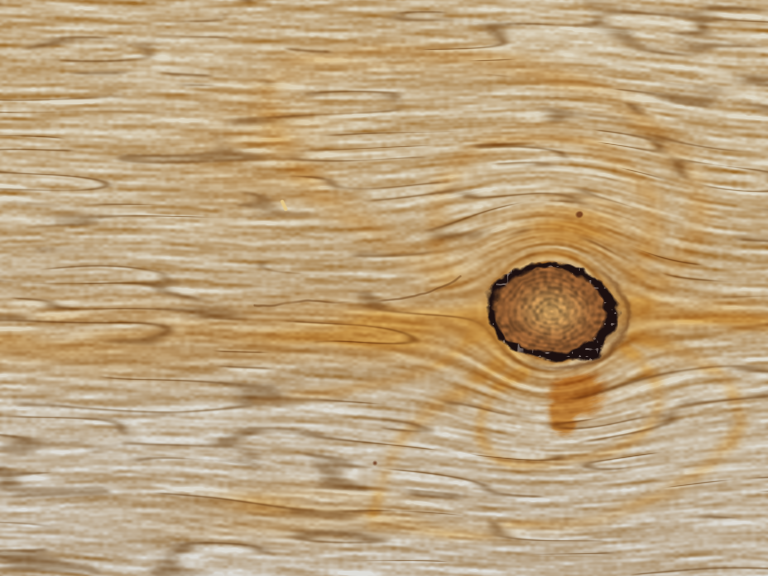
A WebGL 1 fragment shader for this texture:

```glsl
precision highp float;
// Rough sawn pine board: fibres flowing round a dark-rimmed knot, with amber growth bands.
uniform vec2 u_resolution;

const vec2 KNOT = vec2(0.957, 0.460);
const vec2 KNOT_RADII = vec2(0.106, 0.079);

float hash(vec2 p) {
  vec3 q = fract(vec3(p.xyx) * 0.1031);
  q += dot(q, q.yzx + 33.33);
  return fract((q.x + q.y) * q.z);
}

float noise(vec2 p) {
  vec2 i = floor(p), f = fract(p);
  f = f * f * (3.0 - 2.0 * f);
  return mix(mix(hash(i), hash(i + vec2(1.0, 0.0)), f.x),
             mix(hash(i + vec2(0.0, 1.0)), hash(i + 1.0), f.x), f.y);
}

float fbm(vec2 p) {
  float sum = 0.0, amp = 0.5;
  for (int i = 0; i < 4; i++) {
    sum += amp * noise(p);
    p = p * 2.03 + 17.1;
    amp *= 0.5;
  }
  return sum / 0.9375;
}

float segment(vec2 p, vec2 a, vec2 b) {
  vec2 e = b - a;
  return length(p - a - e * clamp(dot(p - a, e) / dot(e, e), 0.0, 1.0));
}

// Distance to a cubic curve, sampled as short chords
float curve(vec2 p, vec2 a, vec2 b, vec2 c, vec2 d) {
  float best = 9.0;
  vec2 last = a;
  for (int i = 1; i <= 10; i++) {
    float t = float(i) / 10.0, s = 1.0 - t;
    vec2 q = s*s*s*a + 3.0*s*s*t*b + 3.0*s*t*t*c + t*t*t*d;
    best = min(best, segment(p, last, q));
    last = q;
  }
  return best;
}

float stain(vec2 p, vec2 centre, vec2 radii) {
  vec2 d = (p - centre) / radii;
  return exp(-dot(d, d));
}

float band(float dist, float width) {
  return exp(-dist * dist / (width * width));
}

float upperBands(vec2 p) {
  float outer = curve(p, vec2(.781,.523), vec2(.503,.644), vec2(.373,.861), vec2(.521,.887));
  outer = min(outer, curve(p, vec2(.521,.887), vec2(.816,.931), vec2(1.042,.87), vec2(1.137,.766)));
  outer = min(outer, curve(p, vec2(1.137,.766), vec2(1.25,.67), vec2(1.233,.566), vec2(1.111,.479)));
  float inner = curve(p, vec2(.764,.549), vec2(.729,.74), vec2(.868,.774), vec2(.972,.76));
  inner = min(inner, curve(p, vec2(.972,.76), vec2(1.128,.731), vec2(1.172,.618), vec2(1.102,.505)));
  return max(band(outer, 0.026), band(inner, 0.022));
}

float lowerBands(vec2 p) {
  float inner = curve(p, vec2(.911,.354), vec2(.816,.332), vec2(.79,.219), vec2(.903,.191));
  inner = min(inner, curve(p, vec2(.903,.191), vec2(1.111,.184), vec2(1.233,.306), vec2(1.085,.392)));
  float outer = curve(p, vec2(.868,.366), vec2(.747,.297), vec2(.668,.236), vec2(.651,.115));
  outer = min(outer, curve(p, vec2(.651,.089), vec2(1.042,.036), vec2(1.25,.167), vec2(1.288,.262)));
  outer = min(outer, curve(p, vec2(1.288,.262), vec2(1.285,.34), vec2(1.198,.401), vec2(1.102,.413)));
  float branch = curve(p, vec2(.82,.41), vec2(.76,.35), vec2(.65,.32), vec2(.45,.30));
  return max(max(band(inner, 0.012), band(outer, 0.014)), 0.7 * band(branch, 0.011));
}

// Height across the fibres, deflected like a stream past the knot
float fibreHeight(vec2 p) {
  vec2 d = p - KNOT;
  float flow = d.y * (1.0 - 0.016 / (dot(d, d) + 0.006));
  return flow + 0.035 * p.x * smoothstep(0.2, 0.8, p.y) + 0.016 * noise(p * vec2(4.0, 7.0));
}

// Difference across the fibres: torn ridges lit from above
float relief(vec2 p, float shift) {
  return noise(p) - noise(p + vec2(0.0, shift));
}

vec3 fibres(vec2 p, float v) {
  float x = p.x + 0.5 * v;
  float lit = 0.95 * relief(vec2(x * 10.0, v * 92.0), 0.75);
  lit += 0.6 * relief(vec2(x * 24.0 + 9.0, v * 165.0), 0.8);
  float speckle = noise(p * vec2(120.0, 190.0)) - 0.5;
  float broad = fbm(p * vec2(3.0, 9.0)) - 0.5;
  float pale = 0.56 + lit + 0.42 * speckle + 0.6 * broad;
  float seam = noise(vec2(x * 5.0 + 31.0, v * 44.0)) - 0.5;
  float broken = smoothstep(0.38, 0.68, noise(vec2(x * 13.0, v * 30.0 + 7.0)));
  pale += 0.35 * broken * band(seam - 0.13, 0.09);
  float cool = smoothstep(0.85, 0.05, p.y + 0.1 * p.x);
  vec3 low = mix(vec3(0.69, 0.54, 0.33), vec3(0.67, 0.56, 0.41), cool);
  vec3 high = mix(vec3(0.83, 0.77, 0.66), vec3(0.82, 0.79, 0.74), cool);
  vec3 wood = mix(low, high, clamp(pale, -0.5, 1.35));
  return mix(wood, wood * vec3(0.72, 0.62, 0.49), 0.8 * broken * band(seam, 0.06));
}

float amberStains(vec2 p) {
  float s = 0.95 * stain(p, vec2(.65, .427), vec2(.20, .045));
  s += 0.5 * stain(p, vec2(.12, .41), vec2(.34, .06));
  s += 0.65 * stain(p, vec2(.998, .605), vec2(.08, .05));
  s += 0.75 * stain(p, vec2(1.27, .445), vec2(.13, .03));
  s += 0.6 * stain(p, vec2(.50, .115), vec2(.20, .045));
  s += 0.3 * stain(p, vec2(.45, .75), vec2(.12, .12));
  return s + 0.75 * stain(p, KNOT, vec2(.18, .13));
}

vec3 addKnot(vec3 col, vec2 p, float aa) {
  vec2 d = (p - KNOT) * mat2(0.99, -0.12, 0.12, 0.99);
  float rough = fbm(p * 34.0) - 0.5;
  float r = length(d / KNOT_RADII);
  float edge = (r - 1.0) * 0.09 + rough * 0.016;
  float side = smoothstep(-0.06, 0.12, d.x - 0.5 * d.y);
  col = mix(col, vec3(0.43, 0.25, 0.10), 0.6 * band(edge - 0.022, 0.005) * side);
  float rings = 0.5 + 0.5 * cos(58.0 * r + 9.0 * rough);
  vec3 heart = mix(vec3(0.76, 0.58, 0.34), vec3(0.57, 0.36, 0.19), smoothstep(0.05, 0.8, r));
  heart *= 0.95 + 0.11 * (rings - 0.5) + 0.42 * (noise(p * 150.0) - 0.5);
  col = mix(col, heart, smoothstep(aa, -aa, edge));
  float rim = abs(edge) - mix(0.0035, 0.0085, side) + 0.006 * (noise(p * 75.0) - 0.5);
  rim = min(rim, length((p - vec2(1.022, .393)) / vec2(1.2, 1.0)) - 0.014 + rough * 0.02);
  vec3 bark = mix(vec3(0.11, 0.06, 0.06), vec3(0.45, 0.40, 0.39), smoothstep(0.76, 0.95, noise(p * 160.0)));
  return mix(col, bark, smoothstep(0.003 + aa, -aa, rim));
}

void main() {
  vec2 p = gl_FragCoord.xy / u_resolution.y;
  p.x += 0.5 * (4.0 / 3.0 - u_resolution.x / u_resolution.y);
  float aa = 1.0 / u_resolution.y;
  float v = fibreHeight(p);
  vec3 col = fibres(p, v);

  // Growth bands and resin
  vec2 q = p + 0.022 * (vec2(fbm(p * 11.0), fbm(p * 11.0 + 40.0)) - 0.5);
  float streak = 0.45 + 1.1 * noise(vec2(p.x * 9.0, v * 60.0));
  float amber = (amberStains(q) + 0.36 * upperBands(q) + 0.5 * lowerBands(q)) * streak;
  col = mix(col, col * vec3(0.98, 0.79, 0.45), clamp(amber, 0.0, 1.0));
  float resin = stain(q, vec2(1.005, .32), vec2(.055, .04)) + stain(q, vec2(.975, .27), vec2(.022, .03));
  resin = smoothstep(0.2, 0.75, resin * (0.4 + 1.1 * fbm(vec2(p.x * 25.0, v * 70.0))));
  col = mix(col, col * vec3(0.92, 0.65, 0.28), 0.9 * resin);

  // Crack, specks and a pale splinter
  float crack = curve(q, vec2(.444,.476), vec2(.675,.47), vec2(.76,.49), vec2(.804,.516));
  float gap = smoothstep(0.3, 0.6, noise(p * vec2(22.0, 9.0)));
  col = mix(col, vec3(0.45, 0.28, 0.12), 0.6 * gap * smoothstep(0.002 + aa, 0.0, crack));
  float speck = min(length(p - vec2(.651, .196)) - 0.002, length(q - vec2(1.005, .624)) - 0.005);
  col = mix(col, vec3(0.40, 0.18, 0.07), 0.8 * smoothstep(0.002 + aa, -aa, speck));
  float chip = segment(p, vec2(.490, .650), vec2(.496, .637)) - 0.003;
  col = mix(col, vec3(0.90, 0.79, 0.53), smoothstep(aa, -aa, chip));

  gl_FragColor = vec4(clamp(addKnot(col, p, aa), 0.0, 1.0), 1.0);
}
```
